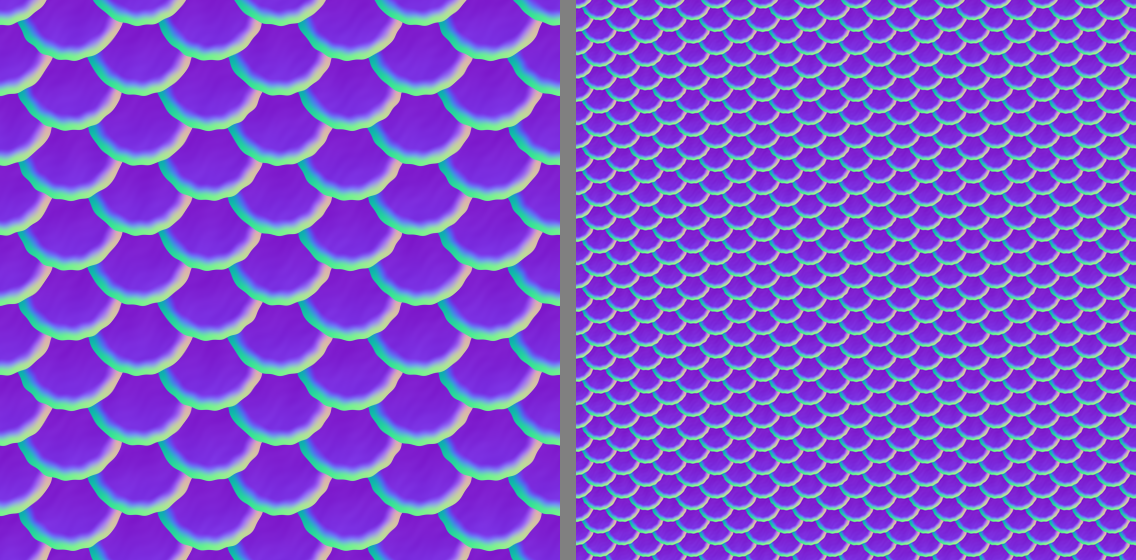
Left: one tile. Right: repeated 3 by 3.
A Shadertoy shader for this texture map:

```glsl
// Overlapping fish scales in violet, with rims tinted by the direction they face.

const float TAU = 6.2831853;
const float COLUMNS = 4.0;       // scales across the canvas
const float ROW_STEP = 0.25;     // row spacing, in scale periods (16 rows)
const float ROW_OFFSET = 0.21;   // height of the centres in row zero
const float RADIUS = 0.392;      // scale radius, in scale periods

// Layered sines with whole frequencies, so the result wraps at the canvas edges.
float wrappedWaves(vec2 uv) {
    vec2 a = uv * TAU;
    float sum = sin(dot(a, vec2(9.0, -7.0)) + 1.5 * sin(dot(a, vec2(3.0, 5.0))));
    sum += 0.6 * sin(dot(a, vec2(23.0, -14.0)) + 2.0 * sin(dot(a, vec2(-5.0, 8.0))));
    sum += 0.4 * sin(dot(a, vec2(31.0, -37.0)) + 2.0 * sin(dot(a, vec2(13.0, 6.0))));
    return sum * 0.5;
}

// Small wrapping displacement that makes the outlines slightly uneven.
vec2 outlineWobble(vec2 uv, float amount) {
    vec2 a = uv * TAU;
    return amount * vec2(sin(a.y * 29.0 + 2.0 * sin(a.x * 7.0)),
                         sin(a.x * 31.0 + 2.0 * sin(a.y * 5.0)));
}

// Offset from the nearest scale centre in a row; odd rows shift by half a period.
vec2 offsetInRow(vec2 p, float row) {
    float shift = 0.5 * mod(row, 2.0);
    float x = fract(p.x - shift + 0.5) - 0.5;
    return vec2(x, p.y - ROW_OFFSET - row * ROW_STEP);
}

// Colour of one scale: flat body, rounded rim coloured by its outward direction.
vec3 scaleColor(vec2 offset, float wear) {
    float dist = length(offset);
    vec2 outward = offset / max(dist, 0.001);
    float depth = RADIUS - dist;
    float tilt = 1.0 - smoothstep(0.022, 0.122, depth);

    float lowerGlow = smoothstep(0.12, -0.36, offset.y);
    vec3 body = mix(vec3(0.50, 0.105, 0.80), vec3(0.475, 0.20, 0.90), lowerGlow);
    body += wear * vec3(0.012, 0.020, 0.014);

    vec3 rim = vec3(0.46 + 0.44 * outward.x,
                    0.55 - 0.40 * outward.y,
                    0.74 + 0.18 * outward.y);
    vec3 color = mix(body, rim, vec3(tilt, tilt, tilt * tilt));
    color.b += 0.40 * tilt * (1.0 - tilt);
    return color;
}

void mainImage(out vec4 fragColor, in vec2 fragCoord) {
    vec2 uv = fragCoord / iResolution.xy;
    vec2 p = uv * COLUMNS + outlineWobble(uv, 0.004);
    float edge = 0.7 * COLUMNS / min(iResolution.x, iResolution.y);
    float wear = wrappedWaves(uv);

    // Paint from the lowest nearby row upward: higher rows lie on top.
    float baseRow = floor((p.y - ROW_OFFSET) / ROW_STEP);
    vec3 color = vec3(0.50, 0.13, 0.82);
    for (int i = -1; i <= 2; i++) {
        vec2 offset = offsetInRow(p, baseRow + float(i));
        float coverage = smoothstep(-edge, edge, RADIUS - length(offset));
        color = mix(color, scaleColor(offset, wear), coverage);
    }
    fragColor = vec4(clamp(color, 0.0, 1.0), 1.0);
}
```
